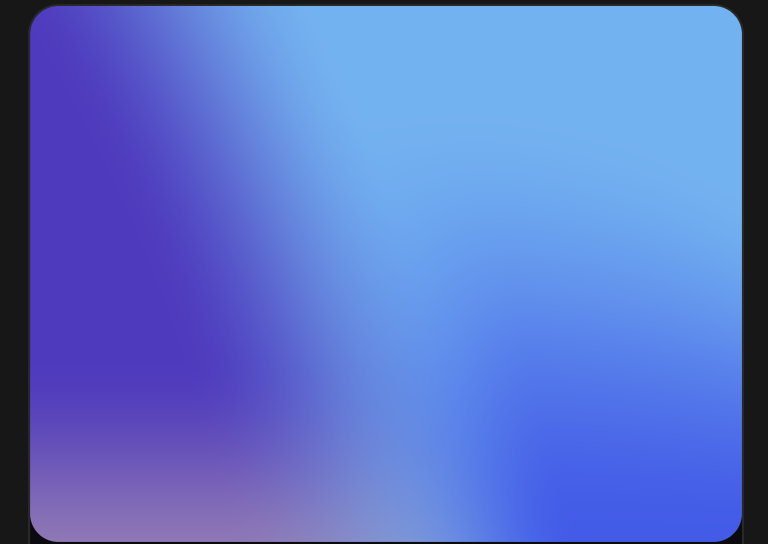
Reproduce this background procedurally as a Shadertoy shader.

```glsl
// Soft mesh gradient of violet, sky, blue and mauve on a rounded panel in a dark frame

const vec3 BACKDROP = vec3(0.090);
const vec3 GAP      = vec3(0.045, 0.045, 0.058);
const vec3 OUTLINE  = vec3(0.160, 0.160, 0.155);
const vec3 SKY      = vec3(0.451, 0.698, 0.941);
const vec3 BLUE     = vec3(0.263, 0.357, 0.906);
const vec3 VIOLET   = vec3(0.306, 0.228, 0.740);
const vec3 MAUVE    = vec3(0.590, 0.500, 0.705);

// Signed distance to a rounded box
float roundedBox(vec2 p, vec2 halfSize, float radius) {
    vec2 q = abs(p) - halfSize + radius;
    return length(max(q, 0.0)) + min(max(q.x, q.y), 0.0) - radius;
}

// Antialiased coverage of a distance field
float coverage(float dist, float pixel) {
    return clamp(0.5 - dist / pixel, 0.0, 1.0);
}

// Colour field; x runs rightwards, depth runs down from the top edge
vec3 meshGradient(float x, float depth) {
    // Blue pool rising from the lower right, with a curved upper rim
    float rim = max(x - 0.586, 0.0);
    float blueDown = smoothstep(0.175 + 1.1 * rim * rim, 1.0, depth);
    float blueAcross = smoothstep(0.25 + 0.22 * depth, 0.61 + 0.145 * depth, x);
    vec3 rightSide = mix(SKY, BLUE, blueDown * blueAcross);

    // Violet side warming to mauve along the floor
    vec3 leftSide = mix(VIOLET, MAUVE, smoothstep(0.654, 1.087, depth));

    // Slanted blend between the two sides
    float blendStart = 0.007 + 0.44 * depth - 0.156 * depth * depth;
    float blendEnd = 0.417 + 0.30 * depth;
    return mix(leftSide, rightSide, smoothstep(blendStart, blendEnd, x));
}

void mainImage(out vec4 fragColor, in vec2 fragCoord) {
    vec2 uv = fragCoord / iResolution.xy;
    float aspect = iResolution.x / iResolution.y;
    float pixel = 1.0 / iResolution.y;
    vec2 p = vec2((uv.x - 0.5) * aspect - 0.0037, uv.y);

    // Frame is open at the bottom; panel sits just inside it
    float halfWidth = 0.5 * aspect - 0.0516;
    float frame = roundedBox(p - vec2(0.0, 0.396), vec2(halfWidth + 0.0037, 0.5965), 0.056);
    float panel = roundedBox(p - vec2(0.0, 0.4964), vec2(halfWidth, 0.4926), 0.052);

    vec3 color = mix(BACKDROP, OUTLINE, coverage(frame, pixel));
    color = mix(color, GAP, coverage(frame + 0.0037, pixel));
    color = mix(color, meshGradient(uv.x, 1.0 - uv.y), coverage(panel, pixel));
    fragColor = vec4(color, 1.0);
}
```
